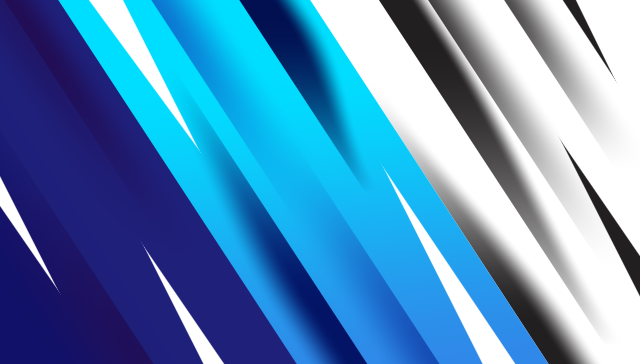
Reproduce this background procedurally as a WebGL 1 fragment shader.

```glsl
precision highp float;
// Slanted navy, cyan and white paper panels with soft fold shadows and sharp spikes.
uniform vec2 u_resolution;

// Lengths are in canvas heights; depth runs downward from the top edge.
const float SLANT = 0.655;
const float CYAN_EDGE = 0.160;
const float WHITE_EDGE = 0.852;

const vec3 NAVY_DEEP = vec3(0.065, 0.065, 0.41);
const vec3 NAVY = vec3(0.12, 0.125, 0.48);
const vec3 PURPLE = vec3(0.13, 0.045, 0.32);
const vec3 CYAN = vec3(0.0, 0.87, 1.0);
const vec3 AZURE = vec3(0.19, 0.53, 0.91);
const vec3 BLUE_SHADE = vec3(0.05, 0.42, 0.80);
const vec3 ROYAL_SHADE = vec3(0.07, 0.27, 0.68);
const vec3 INK_BLUE = vec3(0.01, 0.08, 0.40);
const vec3 INK = vec3(0.13, 0.12, 0.125);
const vec3 WHITE = vec3(1.0);

float px; // width of one pixel in canvas heights

float cover(float d) {
  return smoothstep(-px, px, d);
}

// Crisp at d = 0, solid for a while, then soft out to the given width.
float foldShadow(float d, float solid, float width) {
  return cover(d) * (1.0 - smoothstep(solid, width, d));
}

float side(vec2 p, vec2 a, vec2 b) {
  vec2 e = normalize(b - a);
  return e.x * (p.y - a.y) - e.y * (p.x - a.x);
}

// Open wedge from a tip through two points, in clockwise order on screen.
float spike(vec2 p, vec2 tip, vec2 a, vec2 b) {
  return cover(min(side(p, tip, a), -side(p, tip, b)));
}

vec3 navyPanels(float s, float depth) {
  vec3 c = mix(NAVY_DEEP, NAVY, smoothstep(-0.5, -0.1, s));
  float low = smoothstep(0.35, 1.0, depth);
  c = mix(c, PURPLE, 0.8 * low * foldShadow(-0.233 - s, 0.0, 0.28));
  c = mix(c, NAVY, cover(s + 0.233) * 0.7);
  float high = 1.0 - smoothstep(0.1, 0.75, depth);
  c = mix(c, PURPLE, 0.45 * high * foldShadow(0.011 - s, 0.0, 0.14));
  return mix(c, PURPLE, 0.9 * high * foldShadow(s - 0.011, 0.02, 0.13));
}

vec3 cyanPanels(float s, float x, float depth) {
  vec3 c = mix(CYAN, AZURE, smoothstep(0.15, 1.12, depth + 0.12 * (x - 0.8)));
  // Folds that fade downward
  float k = 1.0 - smoothstep(0.0, 0.65, depth);
  c = mix(c, BLUE_SHADE, 0.9 * k * foldShadow(s - 0.4155, 0.0, 0.18));
  k = 1.0 - smoothstep(0.05, 0.53, depth);
  c = mix(c, INK_BLUE * 0.8, sqrt(k) * foldShadow(s - 0.6575, 0.09 * k, 0.05 + 0.13 * k));
  // Folds that deepen downward
  k = smoothstep(0.15, 0.85, depth);
  c = mix(c, INK_BLUE, k * foldShadow(0.354 - s, 0.045 * k, 0.07 + 0.10 * k));
  k = smoothstep(0.36, 1.05, depth);
  return mix(c, ROYAL_SHADE, 0.9 * k * foldShadow(0.5525 - s, 0.0, 0.17));
}

vec3 whitePanels(float s, float depth) {
  vec3 c = WHITE;
  float k = smoothstep(0.2, 0.9, depth);
  c = mix(c, INK, k * foldShadow(s - WHITE_EDGE, 0.045 * k, 0.05 + 0.10 * k));
  k = 1.0 - smoothstep(0.1, 0.95, depth);
  c = mix(c, INK, sqrt(k) * foldShadow(s - 1.041, 0.085 * k, 0.06 + 0.085 * k));
  k = 1.0 - smoothstep(0.0, 0.75, depth);
  c = mix(c, INK, 0.85 * k * foldShadow(s - 1.176, 0.0, 0.13));
  k = 1.0 - smoothstep(0.0, 0.48, depth);
  return mix(c, INK, 0.8 * k * foldShadow(s - 1.385, 0.0, 0.13));
}

void main() {
  vec2 p = gl_FragCoord.xy / u_resolution.y;
  p.y = 1.0 - p.y;
  px = 0.8 / u_resolution.y;
  float s = p.x - SLANT * p.y;

  // Three colour families
  vec3 c = navyPanels(s, p.y);
  c = mix(c, cyanPanels(s, p.x, p.y), cover(s - CYAN_EDGE));
  c = mix(c, whitePanels(s, p.y), cover(s - WHITE_EDGE));

  // White spikes
  float w = spike(p, vec2(0.546, 0.411), vec2(0.244, 0.0), vec2(0.338, 0.0));
  w = max(w, spike(p, vec2(0.158, 0.795), vec2(0.0, 0.566), vec2(0.0, 0.484)));
  w = max(w, spike(p, vec2(0.397, 0.680), vec2(0.616, 1.0), vec2(0.559, 1.0)));
  w = max(w, spike(p, vec2(1.055, 0.463), vec2(1.416, 1.0), vec2(1.326, 1.0)));
  c = mix(c, WHITE, w);

  // Dark spikes
  float b = spike(p, vec2(1.687, 0.214), vec2(1.546, 0.0), vec2(1.582, 0.0));
  b = max(b, spike(p, vec2(1.543, 0.390), vec2(1.753, 0.696), vec2(1.753, 0.804)));
  c = mix(c, INK, b);

  gl_FragColor = vec4(c, 1.0);
}
```
